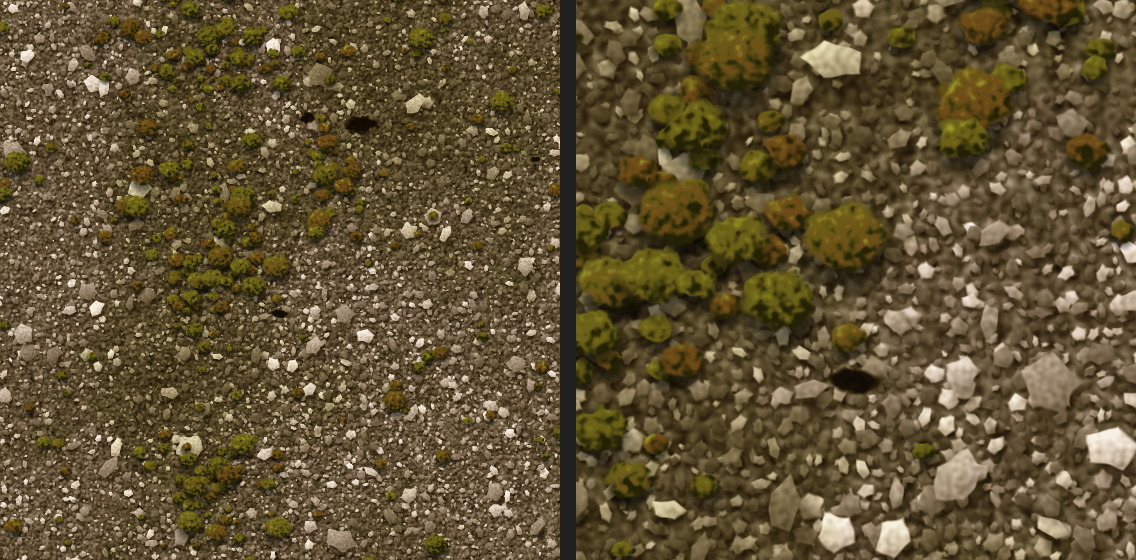
Left, the full canvas; right, a detail of the centre.
A Shadertoy shader for this texture:

```glsl
// Weathered gravelly concrete with pale stone chips, dark stains and clumps of moss.

const vec3 BLACK = vec3(0.04, 0.025, 0.01);
const vec3 DARK  = vec3(0.16, 0.11, 0.05);
const vec3 BROWN = vec3(0.30, 0.24, 0.14);
const vec3 TAN   = vec3(0.46, 0.39, 0.29);
const vec3 LIGHT = vec3(0.64, 0.56, 0.47);
const vec3 PALE  = vec3(0.85, 0.78, 0.70);
const vec3 WHITE = vec3(0.97, 0.94, 0.90);
const vec3 MOSS_SHADE = vec3(0.14, 0.13, 0.02);
const vec3 MOSS_BODY  = vec3(0.42, 0.38, 0.09);
const vec3 MOSS_TIP   = vec3(0.60, 0.61, 0.16);
const vec3 MOSS_RUST  = vec3(0.43, 0.29, 0.09);
const vec2 SUN = vec2(-0.35, 0.94);
const float EDGE = 0.0012;        // half width of soft edges
const float GROUND_TONE = 0.30;
const float STAIN_DEPTH = 0.30;
const float STRAY_MOSS = 0.055;   // chance of a clump outside the patches

// Centre and radius of moss patches and of pits
const vec3 PATCHES[4] = vec3[4](vec3(0.38, 0.90, 0.12), vec3(0.37, 0.54, 0.11),
                                vec3(0.38, 0.13, 0.10), vec3(0.60, 0.70, 0.07));
const vec3 PITS[4] = vec3[4](vec3(0.645, 0.778, 0.026), vec3(0.55, 0.79, 0.015),
                             vec3(0.957, 0.715, 0.009), vec3(0.50, 0.44, 0.013));

vec3 hash3(vec2 p) {
    vec3 q = fract(p.xyx * vec3(0.1031, 0.1030, 0.0973));
    q += dot(q, q.yxz + 33.33);
    return fract((q.xxy + q.yzz) * q.zyx);
}

float corner(vec2 cell, vec2 offset) {
    return dot(hash3(cell).xy * 2.0 - 1.0, offset);
}

// Gradient noise, roughly -0.7 to 0.7
float noise(vec2 p) {
    vec2 i = floor(p), f = fract(p);
    vec2 u = f * f * f * (f * (f * 6.0 - 15.0) + 10.0);
    vec2 e = vec2(1.0, 0.0);
    return mix(mix(corner(i, f), corner(i + e, f - e), u.x),
               mix(corner(i + e.yx, f - e.yx), corner(i + 1.0, f - 1.0), u.x), u.y);
}

float fbm(vec2 p) {
    float sum = 0.0, amp = 1.0;
    for (int i = 0; i < 4; i++) {
        sum += amp * noise(p);
        p = mat2(1.6, 1.2, -1.2, 1.6) * p + 7.3;
        amp *= 0.55;
    }
    return sum;
}

float blob(vec2 p, vec2 radius) { p /= radius; return exp(-dot(p, p)); }

vec3 ramp(float t) {
    vec3 c = mix(BLACK, DARK, clamp(t / 0.11, 0.0, 1.0));
    c = mix(c, BROWN, clamp((t - 0.11) / 0.14, 0.0, 1.0));
    c = mix(c, TAN,   clamp((t - 0.25) / 0.15, 0.0, 1.0));
    c = mix(c, LIGHT, clamp((t - 0.40) / 0.17, 0.0, 1.0));
    c = mix(c, PALE,  clamp((t - 0.57) / 0.22, 0.0, 1.0));
    return mix(c, WHITE, clamp((t - 0.79) / 0.25, 0.0, 1.0));
}

// Angular chips, each with its own tone, lit side and cast shadow
float addStones(float tone, vec2 uv, float scale, float density, float brightness) {
    vec2 g = uv * scale, base = floor(g);
    float wobble = 0.13 * noise(g * 2.7), soft = EDGE * scale;
    for (int k = 0; k < 9; k++) {
        vec2 cell = base + vec2(k % 3 - 1, k / 3 - 1);
        vec3 r = hash3(cell + scale * 3.7), s = hash3(cell + scale * 5.3 + 91.0);
        vec2 centre = cell + 0.15 + 0.7 * r.xy;
        float cluster = 0.75 + 0.8 * blob(centre / scale - vec2(0.62, 0.27), vec2(0.22));
        if (r.z > density * cluster) continue;
        vec2 d = g - centre;
        float turn = 6.283 * s.x, size = mix(0.24, 0.50, s.y);
        vec2 q = mat2(cos(turn), -sin(turn), sin(turn), cos(turn)) * d;
        q.y *= 1.0 + 0.9 * fract(s.x * 7.0 + s.y);
        float facet = mod(atan(q.y, q.x) + 6.283 * s.z, 1.2566) - 0.6283;
        float dist = length(q) * cos(facet) - size * 0.88 + wobble;
        float shadow = 1.0 - smoothstep(size * 0.5, size * 1.25, length(d + SUN * size * 0.45));
        tone *= 1.0 - 0.38 * shadow;
        float chip = brightness + 0.5 * (s.z * s.z - 0.33);
        chip *= 1.0 + 0.26 * dot(d, SUN) / size;
        tone = mix(tone, chip, 1.0 - smoothstep(-soft, soft, dist));
    }
    return tone;
}

float mossChance(vec2 p) {
    float chance = STRAY_MOSS;
    for (int i = 0; i < 4; i++)
        chance += 0.85 * blob(p - PATCHES[i].xy, PATCHES[i].z * vec2(0.75, 1.0));
    return chance * (1.0 + 1.3 * noise(p * 13.0));
}

// Rounded, tufted cushions, bright on top and dark beneath
vec3 addMoss(vec3 color, vec2 uv, float scale, float amount) {
    vec2 g = uv * scale, base = floor(g);
    float tuft = noise(uv * 150.0) + 0.6 * noise(uv * 260.0);
    float ragged = 0.22 * noise(uv * 75.0) + 0.16 * tuft;
    for (int k = 0; k < 9; k++) {
        vec2 cell = base + vec2(k % 3 - 1, 1 - k / 3);
        vec3 r = hash3(cell + scale * 2.3), s = hash3(cell + scale + 47.0);
        vec2 centre = cell + 0.1 + 0.8 * r.xy;
        if (r.z > amount * mossChance(centre / scale)) continue;
        float size = mix(0.28, 0.58, s.x);
        vec2 d = (g - centre) / size;
        float dist = length(d * vec2(0.88, 1.1)) + ragged / size * 0.7;
        color *= 1.0 - 0.5 * (1.0 - smoothstep(0.6, 1.4, length(d + vec2(0.0, 0.35))));
        float lit = 0.42 + 0.36 * dot(d, SUN) + 0.75 * tuft + 0.2 * (s.y - 0.5);
        vec3 body = mix(MOSS_BODY, MOSS_RUST, smoothstep(0.45, 0.9, s.z + 0.5 * tuft));
        vec3 moss = mix(MOSS_SHADE, body, smoothstep(0.0, 0.55, lit));
        moss = mix(moss, MOSS_TIP, smoothstep(0.55, 1.15, lit));
        color = mix(color, moss, 1.0 - smoothstep(0.78, 1.02, dist));
    }
    return color;
}

void mainImage(out vec4 fragColor, in vec2 fragCoord) {
    vec2 uv = fragCoord / min(iResolution.x, iResolution.y);

    // Ground and chips, from fine to coarse
    float tone = GROUND_TONE + 0.10 * fbm(uv * 22.0) + 0.22 * noise(uv * 80.0) + 0.28 * noise(uv * 170.0);
    tone = addStones(tone, uv, 118.0, 0.85, 0.43);
    tone = addStones(tone, uv, 78.0, 0.65, 0.47);
    tone = addStones(tone, uv, 50.0, 0.32, 0.53);
    tone = addStones(tone, uv, 28.0, 0.11, 0.60);
    tone = addStones(tone, uv, 17.0, 0.035, 0.66);

    // Broad stains and surface grit
    float stain = blob(uv - vec2(0.36, 0.45), vec2(0.20, 0.60)) + blob(uv - vec2(0.78, 0.85), vec2(0.26, 0.30));
    stain = clamp(0.7 * stain + 0.75 * fbm(uv * 5.0), 0.0, 1.0);
    tone *= 1.10 - STAIN_DEPTH * stain;
    tone *= 1.0 + 0.35 * noise(uv * 230.0) + 0.15 * fbm(uv * 40.0);

    // Pits
    for (int i = 0; i < 4; i++) {
        vec2 d = (uv - PITS[i].xy) / PITS[i].z * vec2(0.85, 1.4);
        float dist = length(d) + 0.5 * noise(uv * 60.0) + 0.25 * noise(uv * 140.0);
        tone *= smoothstep(0.65, 1.05, dist) * 0.9 + 0.1;
    }

    // Colour, a faint algae tint, then moss
    vec3 color = ramp(tone);
    color *= mix(vec3(1.0), vec3(0.95, 0.99, 0.78), smoothstep(0.1, 0.7, stain + 0.5 * noise(uv * 17.0)) * 0.6);
    color = addMoss(color, uv, 46.0, 0.75);
    color = addMoss(color, uv, 25.0, 0.95);
    fragColor = vec4(clamp(color, 0.0, 1.0), 1.0);
}
```
